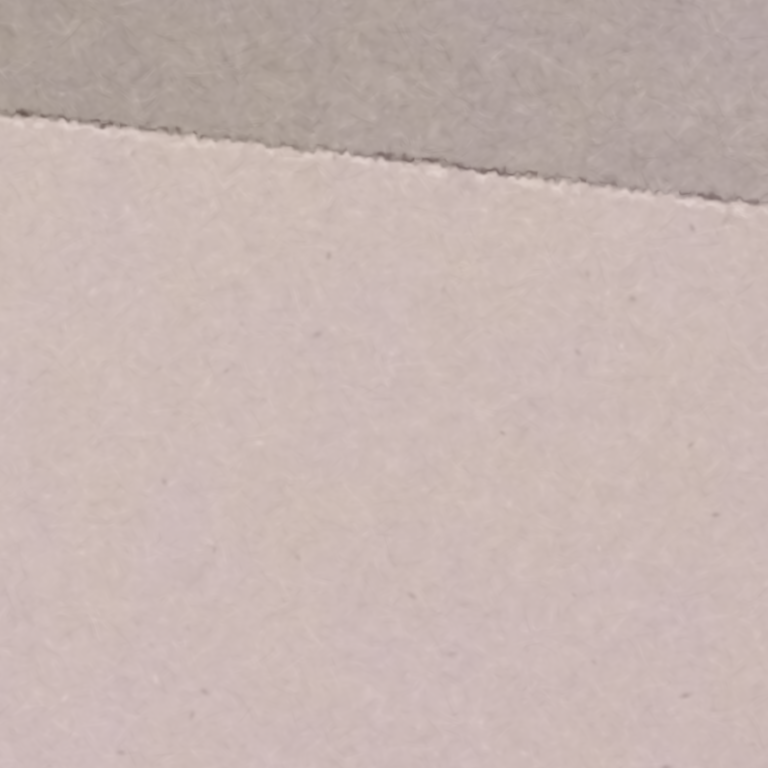
Reproduce this texture procedurally as a Shadertoy shader.

```glsl
// A pale sheet of paper with a torn upper edge lying over a darker, shaded sheet.
// A sloping distance line, frayed by noise, splits the two; layered value noise
// gives mottling and sparse fibres, and hashed grid cells scatter small soft flecks.

const vec3 PAPER = vec3(0.802, 0.733, 0.716);
const vec3 SHADED = vec3(0.690, 0.636, 0.616);
const vec3 WARM_SHIFT = vec3(0.002, 0.004, -0.016);
const vec3 RIM_LIGHT = vec3(0.050, 0.054, 0.054);
const vec3 CREVICE = vec3(0.165, 0.175, 0.170);
const float EDGE_LEFT = 0.852;
const float EDGE_SLOPE = -0.121;
const float EDGE_ROUGHNESS = 0.0065;
const float EDGE_SOFTNESS = 0.0042;
const float MOTTLE = 0.020;
const float FIBRE = 0.085;
const float GRAIN = 0.018;
const float FLECK_CELLS = 14.0;

float hash(vec2 p) {
    vec3 q = fract(p.xyx * vec3(0.1031, 0.1030, 0.0973));
    q += dot(q, q.yzx + 33.33);
    return fract((q.x + q.y) * q.z);
}

float noise(vec2 p) {
    vec2 cell = floor(p), f = fract(p);
    f = f * f * (3.0 - 2.0 * f);
    return mix(mix(hash(cell), hash(cell + vec2(1, 0)), f.x),
               mix(hash(cell + vec2(0, 1)), hash(cell + vec2(1, 1)), f.x), f.y);
}

float fbm(vec2 p) {
    float sum = 0.0, weight = 0.5;
    for (int i = 0; i < 4; i++) {
        sum += weight * (noise(p) - 0.5);
        p = mat2(1.6, 1.2, -1.2, 1.6) * p + 17.3;
        weight *= 0.5;
    }
    return sum;
}

vec2 rotate(vec2 p, float angle) {
    float c = cos(angle), s = sin(angle);
    return vec2(c * p.x + s * p.y, c * p.y - s * p.x);
}

// Sparse short streaks: cubing the noise keeps only its peaks and pits.
float fibres(vec2 p) {
    float sum = 0.0;
    vec2 warp = 0.015 * vec2(noise(p * 27.0), noise(p * 27.0 + 50.0));
    for (int i = 0; i < 4; i++) {
        float k = float(i);
        vec2 q = rotate(p + warp, -1.1 + 0.6 * k);
        float n = 2.0 * noise(q * vec2(55.0, 125.0) + 31.0 * k) - 1.0;
        sum += n * n * n;
    }
    return 0.25 * sum;
}

// Signed fleck strength: a few dark specks and some pale fibres.
float flecks(vec2 p) {
    float sum = 0.0;
    vec2 home = floor(p * FLECK_CELLS);
    for (int j = -1; j <= 1; j++)
    for (int i = -1; i <= 1; i++) {
        vec2 cell = home + vec2(i, j);
        float pick = hash(cell + 211.0);
        vec2 centre = cell + vec2(hash(cell + 71.0), hash(cell + 137.0));
        vec2 d = rotate(p - centre / FLECK_CELLS, 3.14 * hash(cell + 19.0));
        float size = mix(0.0032, 0.0052, hash(cell + 43.0));
        d *= vec2(0.75, 1.2) / size;
        float tone = pick < 0.13 ? -0.085 : (pick > 0.78 ? 0.045 : 0.0);
        sum += tone * exp(-dot(d, d)) * mix(0.35, 1.0, hash(cell + 97.0));
    }
    return sum;
}

void mainImage(out vec4 fragColor, in vec2 fragCoord) {
    vec2 uv = fragCoord / iResolution.xy;

    // Height above the torn edge, frayed at two scales
    float fray = fbm(vec2(uv.x * 24.0, 3.0 + uv.y * 12.0))
               + 1.1 * (noise(uv * vec2(135.0, 120.0)) - 0.5);
    float height = uv.y - EDGE_LEFT - EDGE_SLOPE * uv.x - EDGE_ROUGHNESS * fray;
    float soft = max(EDGE_SOFTNESS, 0.75 / iResolution.y);
    float above = smoothstep(-soft, soft, height);

    // Broad light on each sheet
    vec3 paper = PAPER + vec3(0.008, 0.009, 0.009) * (0.5 - uv.x);
    paper += vec3(0.001, -0.003, 0.001) * (1.0 - 2.0 * uv.y);
    vec3 shaded = SHADED + vec3(0.036, 0.030, 0.044) * (uv.x - 0.5);
    shaded -= 0.010 * exp(-max(height, 0.0) / 0.04);
    vec3 colour = mix(paper, shaded, above);

    // Mottling, fibres and fine grain
    float warmth = fbm(uv * vec2(8.0, 6.0) + 8.0) + 0.6 * fbm(uv * 20.0 + 3.0);
    colour += WARM_SHIFT * warmth * 1.6;
    float near_edge = exp(-abs(height) / 0.07);
    float relief = MOTTLE * fbm(uv * 28.0 + 40.0)
                 + FIBRE * fibres(uv)
                 + GRAIN * (noise(rotate(uv, 0.6) * 150.0) - 0.5);
    colour += relief * (mix(0.75, 1.2, above) + 0.35 * near_edge);
    colour += flecks(uv) * mix(1.0, 0.5, above);

    // Crevice above the edge, broken into dark grains, and pale tufts below it
    float grains = smoothstep(0.35, 0.80, noise(uv * vec2(125.0, 140.0) + 5.0));
    float stretches = smoothstep(0.20, 0.75, noise(vec2(uv.x * 22.0, 2.0)));
    float tufts = smoothstep(0.30, 0.85, noise(uv * vec2(80.0, 110.0) + 9.0));
    float crevice = exp(-pow((height - 0.0042) / 0.0040, 2.0));
    float rim = exp(-pow((height + 0.0070) / 0.0060, 2.0));
    float darkness = 0.12 + 0.30 * stretches + grains * mix(0.45, 0.85, stretches);
    colour -= CREVICE * crevice * darkness * mix(1.0, 0.8, uv.x);
    colour += RIM_LIGHT * rim * mix(0.15, 1.3, tufts);

    fragColor = vec4(clamp(colour, 0.0, 1.0), 1.0);
}
```
